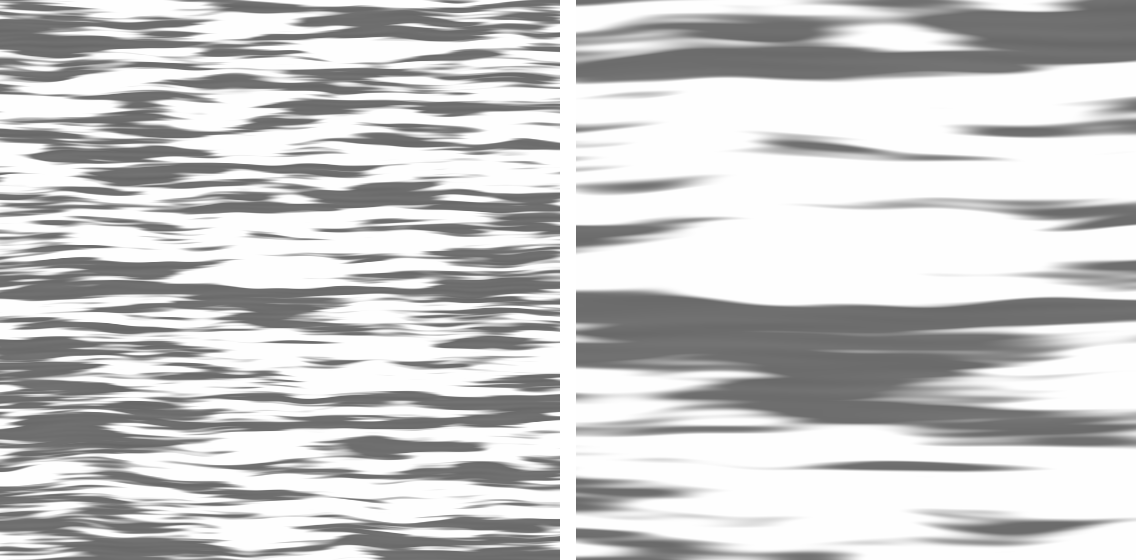
Left, the full canvas; right, a detail of the centre.
Give the GLSL for this texture, as a WebGL 1 fragment shader.

```glsl
precision highp float;
uniform vec2 u_resolution;

vec2 hashGradient(vec2 cell) {
  vec2 k = vec2(dot(cell, vec2(127.1, 311.7)), dot(cell, vec2(269.5, 183.3)));
  return 2.0 * fract(sin(k) * 43758.5453) - 1.0;
}

float cornerValue(vec2 cell, vec2 corner, vec2 f) {
  return dot(hashGradient(cell + corner), f - corner);
}

float gradientNoise(vec2 p) {
  vec2 cell = floor(p);
  vec2 f = fract(p);
  vec2 s = f * f * f * (f * (f * 6.0 - 15.0) + 10.0);
  float low = mix(cornerValue(cell, vec2(0.0), f), cornerValue(cell, vec2(1.0, 0.0), f), s.x);
  float high = mix(cornerValue(cell, vec2(0.0, 1.0), f), cornerValue(cell, vec2(1.0), f), s.x);
  return mix(low, high, s.y);
}

void main() {
  vec2 uv = gl_FragCoord.xy / u_resolution.y;

  // Gentle waves bend the strokes away from the horizontal
  vec2 p = uv;
  p.y += 0.014 * gradientNoise(uv * vec2(4.5, 8.0) + 3.7);
  p.y += 0.006 * gradientNoise(uv * vec2(10.0, 24.0) + 19.3);

  // Broad clusters, single strokes, then ever finer bristles
  float density = 0.65 * gradientNoise(p * vec2(2.3, 13.0) + 41.2);
  vec2 frequency = vec2(4.6, 46.0);
  float weight = 1.0;
  for (int i = 0; i < 3; i++) {
    density += weight * gradientNoise(p * frequency + 17.37 * float(i + 1));
    frequency *= vec2(1.75, 2.1);
    weight *= 0.55;
  }

  // Soft-edged ink with faint fibres inside
  float ink = smoothstep(-0.09, 0.19, density);
  float fibre = gradientNoise(p * vec2(6.0, 150.0) + 73.1);
  vec3 inkColor = vec3(0.43 + 0.05 * fibre);
  vec3 paperColor = vec3(0.995);
  gl_FragColor = vec4(mix(paperColor, inkColor, ink), 1.0);
}
```
